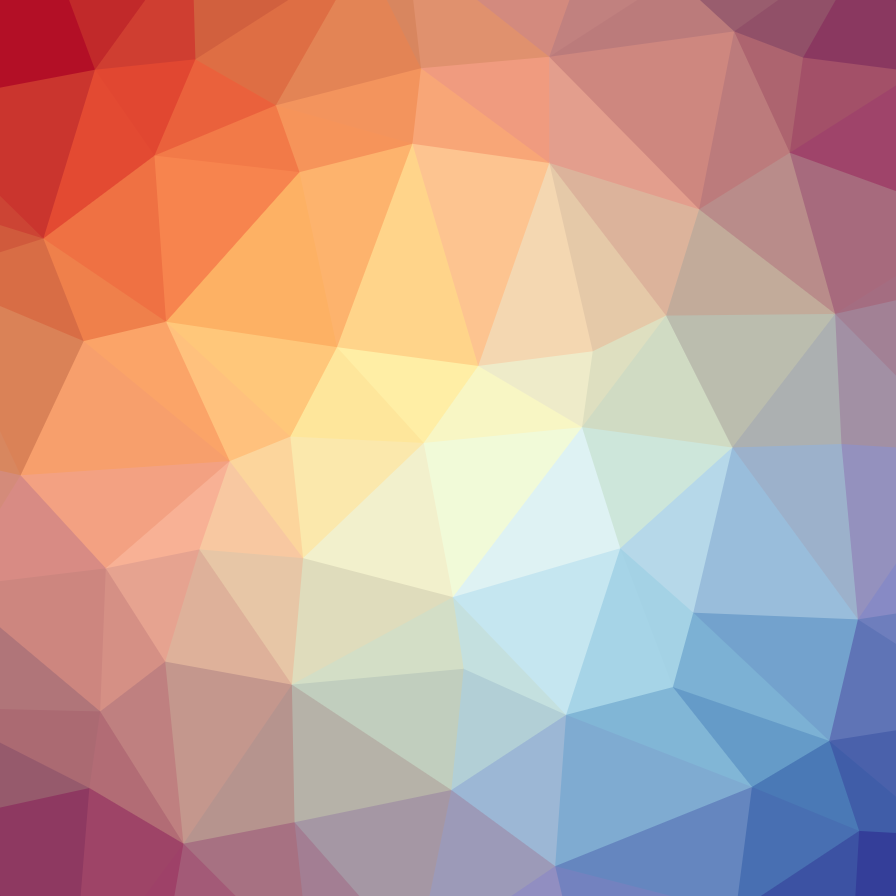
This background is drawn by a Shadertoy shader. Its source:

```glsl
const vec3 RAMP[11] = vec3[11](
    vec3(0.647, 0.000, 0.149), vec3(0.843, 0.188, 0.153), vec3(0.957, 0.427, 0.263),
    vec3(0.992, 0.682, 0.380), vec3(0.996, 0.878, 0.565), vec3(1.000, 1.000, 0.749),
    vec3(0.878, 0.953, 0.973), vec3(0.671, 0.851, 0.914), vec3(0.455, 0.678, 0.820),
    vec3(0.271, 0.459, 0.706), vec3(0.192, 0.212, 0.584));

const mat3 RGB_TO_XYZ = mat3(
    0.4124, 0.2126, 0.0193,
    0.3576, 0.7152, 0.1192,
    0.1805, 0.0722, 0.9505);

// Perceptual space: cube roots of XYZ, so linear blends behave as in Lab
vec3 toPerceptual(vec3 rgb) {
    return pow(RGB_TO_XYZ * pow(rgb, vec3(2.2)), vec3(1.0 / 3.0));
}

vec3 fromPerceptual(vec3 c) {
    return pow(max(inverse(RGB_TO_XYZ) * (c * c * c), 0.0), vec3(1.0 / 2.2));
}

vec3 ramp(float t) {
    float x = clamp(t, 0.0, 1.0) * 10.0;
    int i = min(int(x), 9);
    return toPerceptual(mix(RAMP[i], RAMP[i + 1], x - float(i)));
}

// Even blend of a horizontal and a vertical ramp
vec3 facetColor(vec2 uv) {
    return fromPerceptual(mix(ramp(uv.x), ramp(1.0 - uv.y), 0.5));
}

vec2 hash22(vec2 p) {
    vec3 q = fract(p.xyx * vec3(0.1031, 0.1030, 0.0973));
    q += dot(q, q.yzx + 33.33);
    return fract((q.xx + q.yz) * q.zy);
}

// Jittered grid point, in cell units
vec2 meshPoint(vec2 cell) {
    return cell + 0.5 + 0.76 * (hash22(cell + 17.0) - 0.5);
}

float cross2(vec2 a, vec2 b) {
    return a.x * b.y - a.y * b.x;
}

float edgeDistance(vec2 p, vec2 a, vec2 b) {
    return cross2(b - a, p - a) / length(b - a);
}

// Adds one counter-clockwise triangle, weighted by its coverage
void addFacet(inout vec4 sum, vec2 p, vec2 a, vec2 b, vec2 c, float pixel) {
    float d = min(edgeDistance(p, a, b), min(edgeDistance(p, b, c), edgeDistance(p, c, a)));
    float cover = clamp(d / pixel + 0.5, 0.0, 1.0);
    if (cover > 0.0) sum += cover * vec4(facetColor((a + b + c) / 21.0), 1.0);
}

void mainImage(out vec4 fragColor, in vec2 fragCoord) {
    // Seven cells across the canvas
    vec2 p = 7.0 * fragCoord / iResolution.xy;
    float pixel = 7.0 / min(iResolution.x, iResolution.y);
    vec2 base = floor(p - 0.5);
    vec4 sum = vec4(0.0);

    for (int y = -1; y <= 1; y++) {
        for (int x = -1; x <= 1; x++) {
            vec2 cell = base + vec2(x, y);
            vec2 a = meshPoint(cell);
            vec2 b = meshPoint(cell + vec2(1, 0));
            vec2 c = meshPoint(cell + vec2(1, 1));
            vec2 d = meshPoint(cell + vec2(0, 1));

            // Delaunay rule: split on a-c when the angles at b and d sum below pi
            float split = dot(a - b, c - b) * cross2(a - d, c - d)
                        + dot(a - d, c - d) * cross2(c - b, a - b);
            if (split > 0.0) {
                addFacet(sum, p, a, b, c, pixel);
                addFacet(sum, p, a, c, d, pixel);
            } else {
                addFacet(sum, p, a, b, d, pixel);
                addFacet(sum, p, b, c, d, pixel);
            }
        }
    }
    fragColor = vec4(sum.rgb / max(sum.a, 0.001), 1.0);
}
```
